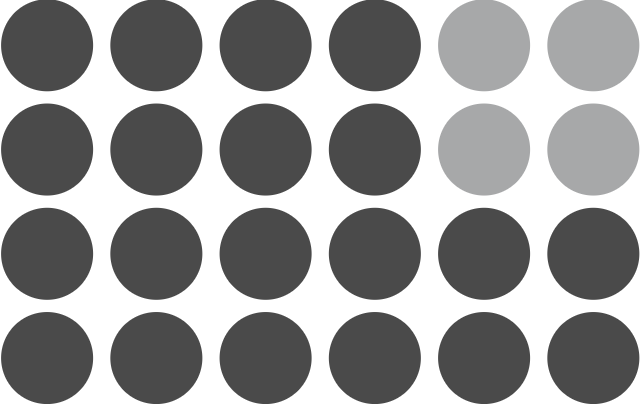
Write a WebGL 1 fragment shader that draws this pattern.

```glsl
precision highp float;
// Draws a 6 by 4 grid of flat discs on white, dark grey except for
// a block of light grey ones at the upper right. Each pixel finds its
// nearest disc centre and shades by distance to that disc's edge.

// Lengths are in canvas widths, with the origin at the lower left.
const vec2 GRID_COUNT = vec2(6.0, 4.0);
const vec2 FIRST_CENTRE = vec2(0.0736, 0.0718);
const vec2 PITCH = vec2(0.1707, 0.1629);
const float RADIUS = 0.0719;
const vec2 LIGHT_BLOCK_START = vec2(4.0, 2.0); // first light column, row

const vec3 BACKGROUND = vec3(1.0);
const vec3 DARK_GREY = vec3(0.29);
const vec3 LIGHT_GREY = vec3(0.655, 0.659, 0.664);

uniform vec2 u_resolution;

// Column and row of the disc nearest to a point
vec2 nearestCell(vec2 point) {
  vec2 cell = floor((point - FIRST_CENTRE) / PITCH + 0.5);
  return clamp(cell, vec2(0.0), GRID_COUNT - 1.0);
}

// Signed distance to the edge of the disc in a cell
float discDistance(vec2 point, vec2 cell) {
  return length(point - FIRST_CENTRE - cell * PITCH) - RADIUS;
}

// Light grey at and beyond the block's lower left corner
vec3 discColour(vec2 cell) {
  vec2 inside = step(LIGHT_BLOCK_START - 0.5, cell);
  return mix(DARK_GREY, LIGHT_GREY, inside.x * inside.y);
}

void main() {
  float pixel = 1.0 / u_resolution.x;
  vec2 point = gl_FragCoord.xy * pixel;
  vec2 cell = nearestCell(point);

  // One pixel wide antialiased edge
  float coverage = clamp(0.5 - discDistance(point, cell) / pixel, 0.0, 1.0);
  gl_FragColor = vec4(mix(BACKGROUND, discColour(cell), coverage), 1.0);
}
```
